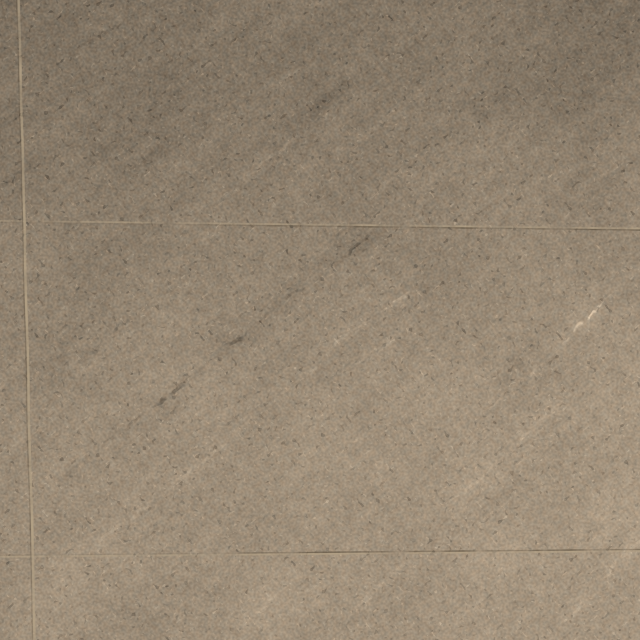
Write a Shadertoy shader that draws this texture.

```glsl
// Brown-grey stone floor tiles with thin pale joints, diagonal veins and fine grain.

const vec3 STONE_TINT = vec3(1.0, 0.9, 0.77);   // hue of the stone at full brightness
const vec3 JOINT_LIGHT = vec3(0.70, 0.63, 0.52);
const vec3 JOINT_SHADOW = vec3(0.36, 0.31, 0.24);
const vec2 VEIN_DIR = vec2(0.766, 0.643);       // veins rise at about 40 degrees

float hash(vec2 p) {
    vec3 q = fract(p.xyx * vec3(0.1031, 0.1030, 0.0973));
    q += dot(q, q.yzx + 33.33);
    return fract((q.x + q.y) * q.z);
}

float cornerSlope(vec2 cell, vec2 offset) {
    float angle = 6.2832 * hash(cell);
    return dot(vec2(cos(angle), sin(angle)), offset);
}

// Gradient noise, roughly -0.7 to 0.7
float noise(vec2 p) {
    vec2 i = floor(p), f = p - i;
    vec2 w = f * f * f * (f * (f * 6.0 - 15.0) + 10.0);
    vec2 e = vec2(1.0, 0.0);
    float low = mix(cornerSlope(i, f), cornerSlope(i + e, f - e), w.x);
    float high = mix(cornerSlope(i + e.yx, f - e.yx), cornerSlope(i + e.xx, f - e.xx), w.x);
    return mix(low, high, w.y);
}

// Layered noise; each octave is turned so that no grid shows
float fbm(vec2 p) {
    const mat2 TURN = mat2(0.8, 0.6, -0.6, 0.8);
    float sum = 0.0, gain = 0.5;
    for (int i = 0; i < 4; i++) {
        sum += gain * noise(p);
        p = TURN * p * 1.87 + 17.1;
        gain *= 0.6;
    }
    return sum;
}

// Smooth-edged line of the given half width
float line(float d, float halfWidth, float pixel) {
    float soft = max(pixel, 0.0012);
    return 1.0 - smoothstep(halfWidth - 0.5 * soft, halfWidth + soft, abs(d));
}

// Broken vein: q is (along, across), span is its start and end along
float vein(vec2 q, float across, vec2 span, float halfWidth, float pixel) {
    float wobble = 0.012 * noise(vec2(q.x * 8.0, across * 91.0))
                 + 0.008 * noise(vec2(q.x * 38.0, across * 57.0))
                 + 0.003 * noise(q * 110.0);
    float d = q.y - across - wobble;
    float ends = smoothstep(span.x, span.x + 0.06, q.x)
               * (1.0 - smoothstep(span.y - 0.04, span.y, q.x));
    float breaks = smoothstep(-0.25, 0.35, noise(vec2(q.x * 19.0, across * 73.0)));
    float crumble = smoothstep(-0.4, 0.2, noise(q * 75.0 + 9.0));
    float core = line(d, halfWidth * (0.4 + 0.6 * breaks), pixel) * crumble;
    float halo = exp(-abs(d) / (4.0 * halfWidth));
    return ends * (0.2 + 0.8 * breaks) * (0.7 * core + 0.3 * halo);
}

// Soft elongated patch
float smudge(vec2 q, vec2 centre, vec2 size) {
    vec2 d = (q - centre) / size;
    return exp(-dot(d, d));
}

// Pale joint with a shadow on one side
vec3 addJoint(vec3 color, float d, float side, float halfWidth, vec2 strength, float pixel) {
    float shadow = line(d - side * (halfWidth + 0.0014), 0.0008, pixel);
    color = mix(color, JOINT_SHADOW, strength.y * shadow);
    return mix(color, JOINT_LIGHT, strength.x * line(d, halfWidth, pixel));
}

float veinRelief(vec2 q, float pixel) {
    float relief = 0.0;
    // Faint veins at even spacing with random place, length and tone
    for (int i = -6; i <= 6; i++) {
        float n = float(i), id = n + 20.0;
        float start = 0.15 + 0.6 * hash(vec2(id, 3.0));
        float extent = 0.15 + 0.25 * hash(vec2(id, 8.0));
        float tone = hash(vec2(id, 5.0)) < 0.35 ? -0.05 : 0.045;
        float across = 0.06 + 0.094 * n + 0.03 * (hash(vec2(id, 11.0)) - 0.5);
        relief += tone * vein(q, across, vec2(start, start + extent), 0.0022, pixel);
    }
    // Bold veins
    relief -= 0.17 * vein(q, 0.120, vec2(0.22, 0.87), 0.0026, pixel);
    relief += 0.08 * vein(q, 0.013, vec2(0.16, 0.88), 0.0024, pixel);
    relief += 0.08 * vein(q, -0.222, vec2(0.78, 1.14), 0.0020, pixel);
    relief += 0.17 * vein(q, -0.221, vec2(0.96, 1.11), 0.0015, pixel);
    relief += 0.07 * vein(q, -0.295, vec2(0.64, 0.95), 0.0020, pixel);
    relief += 0.07 * vein(q, 0.320, vec2(0.64, 0.96), 0.0026, pixel);
    relief += 0.07 * vein(q, 0.510, vec2(0.47, 0.86), 0.0026, pixel);
    relief += 0.08 * vein(q, -0.556, vec2(0.62, 0.95), 0.0022, pixel);
    relief -= 0.09 * vein(q, 0.245, vec2(0.34, 0.60), 0.0024, pixel);
    return relief;
}

// Soft grain with sparse dark pits and pale specks that gather in clusters
float grain(vec2 p) {
    float cluster = 0.7 + 0.9 * noise(p * 31.0 + 4.7);
    float pits = smoothstep(0.26, 0.5, noise(p * 128.0 + 31.7));
    float specks = smoothstep(0.3, 0.5, noise(p * 157.0 + 83.1));
    return 0.075 * noise(p * 231.0) + 0.085 * fbm(p * 53.0)
         + cluster * (0.07 * specks - 0.11 * pits);
}

void mainImage(out vec4 fragColor, in vec2 fragCoord) {
    float pixel = 1.0 / iResolution.y;
    vec2 p = fragCoord * pixel;
    // Vein space; the veins fan out, flatter above and steeper below
    vec2 q = vec2(dot(p, VEIN_DIR), dot(p, vec2(-VEIN_DIR.y, VEIN_DIR.x)));
    vec2 fan = vec2(q.x, q.y * (1.0 + 0.2 * (q.x - 0.6)));

    // Stone: uneven light, cloudy mottling, streaks, stains and veins
    float light = 0.628 - 0.115 * smoothstep(0.2, 1.0, p.y) + 0.05 * (p.x - 0.5);
    light -= 0.06 * smudge(p, vec2(1.02, 1.02), vec2(0.2, 0.15));
    light += 0.06 * fbm(p * 6.0) + 0.05 * fbm(fan * vec2(4.0, 19.0));
    light -= 0.08 * smudge(q, vec2(0.93, 0.318), vec2(0.05, 0.012));
    light -= 0.025 * smudge(p, vec2(0.78, 0.86), vec2(0.09, 0.06));
    light += veinRelief(fan, pixel) + grain(q + 3.0);
    vec3 color = light * STONE_TINT;
    color += 0.018 * noise(q * 130.0 + 70.0) * vec3(1.0, -0.2, -1.0);

    // Joints: rows converge slightly to the right, the column leans left
    float rowHeight = 0.525 - 0.021 * p.x;
    float row = (p.y - 0.130 - 0.009 * p.x) / rowHeight;
    float nearest = round(row);
    float wear = 0.6 + 0.9 * noise(vec2(p.x * 17.0, nearest * 7.0 + 0.4));
    wear = clamp(wear + 0.5 * noise(vec2(p.x * 70.0, nearest * 3.0 + 0.6)), 0.1, 1.0);
    vec2 rowStrength = wear * mix(vec2(0.55, 0.15), vec2(0.85, 0.75), smoothstep(0.2, 0.6, p.x));
    color = addJoint(color, (row - nearest) * rowHeight, sign(0.5 - nearest), 0.0010, rowStrength, pixel);
    float column = p.x - 0.0545 + 0.0255 * p.y - 0.0012 * noise(vec2(p.y * 9.0, 2.5));
    float columnWear = 0.75 + 0.5 * noise(vec2(p.y * 25.0, 4.5));
    color = addJoint(color, column, -1.0, 0.0015, columnWear * vec2(0.9, 0.4), pixel);

    fragColor = vec4(clamp(color, 0.0, 1.0), 1.0);
}
```
